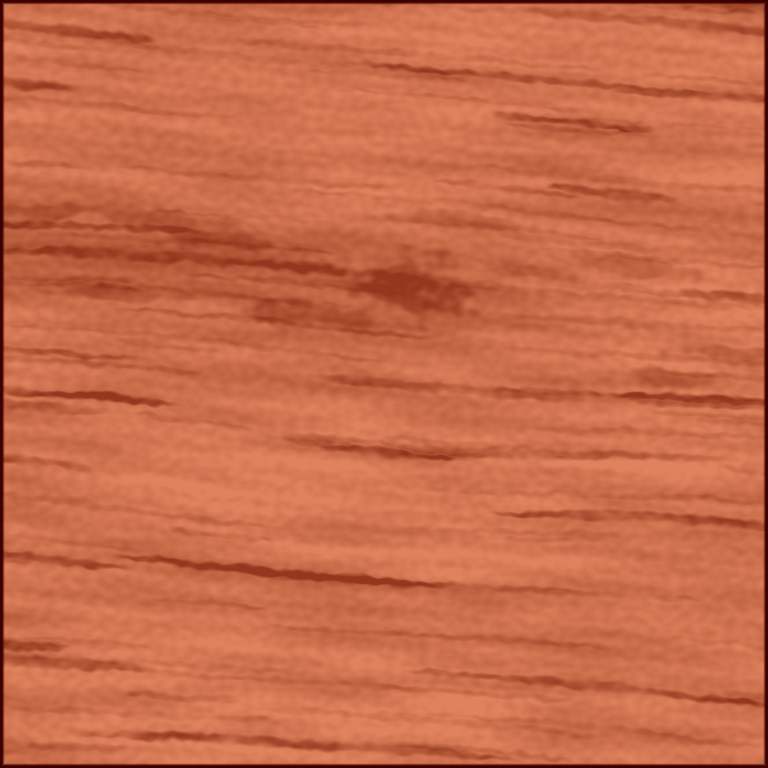
A WebGL 2 fragment shader for this texture:

```glsl
#version 300 es
precision highp float;
// Reddish wood board: gently sloping grain, tapered dark pores and soft knots.
// Warped gradient noise gives the grain; scattered streaks and blobs add to a
// single darkness value that is mapped to a colour ramp inside a thin dark rim.

uniform vec2 u_resolution;
out vec4 fragColor;

const vec3 LIGHT_WOOD = vec3(0.880, 0.510, 0.365);
const vec3 DARK_WOOD  = vec3(0.560, 0.205, 0.105);
const vec3 RIM_COLOR  = vec3(0.240, 0.000, 0.000);

const float RIM_WIDTH   = 0.0046;
const float RIM_SOFT    = 0.0022;
const float GRAIN_SLOPE = 0.075;
const float WARP_AMOUNT = 0.024;
const float BASE_TONE   = 0.175;
const float BROAD_TONE  = 0.17;
const float GRAIN_TONE  = 0.27;
const float FINE_TONE   = 0.24;
const float GRIT_TONE   = 0.17;
const float PORE_TONE   = 0.68;
const float HAIR_TONE   = 0.26;
const float KNOT_TONE   = 0.42;
const float SHADE_TONE  = 0.30;
const float BAND_CENTER = 0.665;   // height of the knotty band along the grain
const int   KNOT_COUNT  = 11;

float hash(vec2 p) {
    vec3 q = fract(vec3(p.xyx) * 0.1031);
    q += dot(q, q.yzx + 33.33);
    return fract((q.x + q.y) * q.z);
}

float cornerSlope(vec2 cell, vec2 offset) {
    float angle = 6.2832 * hash(cell + 71.0);
    return dot(vec2(cos(angle), sin(angle)), offset);
}

float gradientNoise(vec2 p) {
    vec2 i = floor(p), f = fract(p);
    vec2 w = f * f * f * (f * (f * 6.0 - 15.0) + 10.0);
    vec2 e = vec2(1.0, 0.0);
    return mix(mix(cornerSlope(i, f), cornerSlope(i + e, f - e), w.x),
               mix(cornerSlope(i + e.yx, f - e.yx), cornerSlope(i + 1.0, f - 1.0), w.x), w.y);
}

// Tapered, ragged streaks, at most one per cell of a jittered grid.
float streaks(vec2 p, vec2 grid, float density, vec2 thickness, float seed) {
    vec2 home = floor(p * grid);
    float ragged = 0.005 * gradientNoise(p * vec2(18.0, 40.0) + seed)
                 + 0.004 * gradientNoise(p * vec2(60.0, 70.0) + seed);
    float cover = 0.0;
    for (int j = -1; j <= 1; j++) {
        for (int i = -1; i <= 1; i++) {
            vec2 cell = home + vec2(i, j);
            vec2 id = cell + seed;
            if (hash(id) > density) continue;
            vec2 jitter = vec2(hash(id + 13.7), hash(id + 29.3));
            vec2 d = p - (cell + jitter) / grid;
            float halfLength = mix(0.18, 0.85, hash(id + 41.9)) / grid.x;
            float t = d.x / halfLength;
            float taper = max(1.0 - t * t, 0.0);
            float halfWidth = mix(thickness.x, thickness.y, hash(id + 57.1)) * sqrt(taper);
            float across = abs(d.y + ragged + 0.004 * t * (jitter.x - 0.5));
            float body = 1.0 - smoothstep(halfWidth * 0.3, halfWidth + 0.003, across);
            float strength = mix(0.5, 1.0, hash(id + 83.0));
            cover = max(cover, body * strength * smoothstep(0.0, 0.35, taper));
        }
    }
    float breaks = gradientNoise(p * vec2(9.0, 40.0) + seed);
    float beads = gradientNoise(p * vec2(45.0, 70.0) + seed);
    return cover * clamp(0.9 + 0.9 * breaks + 0.5 * beads, 0.2, 1.3);
}

// Soft irregular blobs along the band; the middle one is the largest.
float knots(vec2 p) {
    float cover = 0.0;
    float wobble = gradientNoise(p * vec2(18.0, 40.0)) + 0.5 * gradientNoise(p * vec2(50.0, 80.0));
    for (int k = 0; k < KNOT_COUNT; k++) {
        vec2 id = vec2(float(k), 5.0);
        float main = k == KNOT_COUNT / 2 ? 1.0 : 0.0;
        vec2 center = vec2((float(k) + 0.3 + 0.7 * hash(id)) / float(KNOT_COUNT),
                           BAND_CENTER + 0.19 * (hash(id + 17.0) - 0.5) * (1.0 - main));
        vec2 radius = vec2(mix(0.045, 0.11, hash(id + 31.0)), mix(0.010, 0.019, hash(id + 47.0)));
        radius = mix(radius, vec2(0.088, 0.036), main);
        float dist = length((p - center) / radius) + 0.8 * wobble;
        cover = max(cover, (1.0 - smoothstep(0.4, 1.15, dist)) * mix(0.75, 1.1, main));
    }
    return cover;
}

void main() {
    vec2 uv = gl_FragCoord.xy / u_resolution;

    // Coordinates that follow the bent grain.
    float warp = WARP_AMOUNT * gradientNoise(uv * vec2(1.6, 3.2) + 4.3);
    vec2 p = vec2(uv.x, uv.y + GRAIN_SLOPE * uv.x + warp);

    // Broad tint, grain lines and fine grit.
    float tone = BASE_TONE;
    tone += BROAD_TONE * gradientNoise(p * vec2(1.8, 6.0) + 9.1);
    tone += GRAIN_TONE * gradientNoise(p * vec2(3.0, 28.0) + 2.7);
    tone += FINE_TONE * gradientNoise(p * vec2(7.0, 62.0) + 15.4);
    tone += GRIT_TONE * gradientNoise(uv * vec2(70.0, 100.0));

    // Shaded band with knots, fading to the right.
    float offset = (p.y - BAND_CENTER) / 0.075;
    tone += SHADE_TONE * exp(-offset * offset) * (1.0 - smoothstep(0.25, 1.0, uv.x));
    tone += KNOT_TONE * knots(p);

    // Bold pores and faint hairlines.
    tone += PORE_TONE * streaks(p, vec2(2.4, 15.0), 0.60, vec2(0.0040, 0.0095), 3.0);
    tone += HAIR_TONE * streaks(p, vec2(2.8, 30.0), 0.62, vec2(0.0022, 0.0045), 101.0);

    vec3 color = mix(LIGHT_WOOD, DARK_WOOD, clamp(tone, 0.0, 0.95));
    vec2 toEdge = min(uv, 1.0 - uv);
    float inside = smoothstep(RIM_WIDTH - RIM_SOFT, RIM_WIDTH + RIM_SOFT, min(toEdge.x, toEdge.y));
    fragColor = vec4(mix(RIM_COLOR, color, inside), 1.0);
}
```
